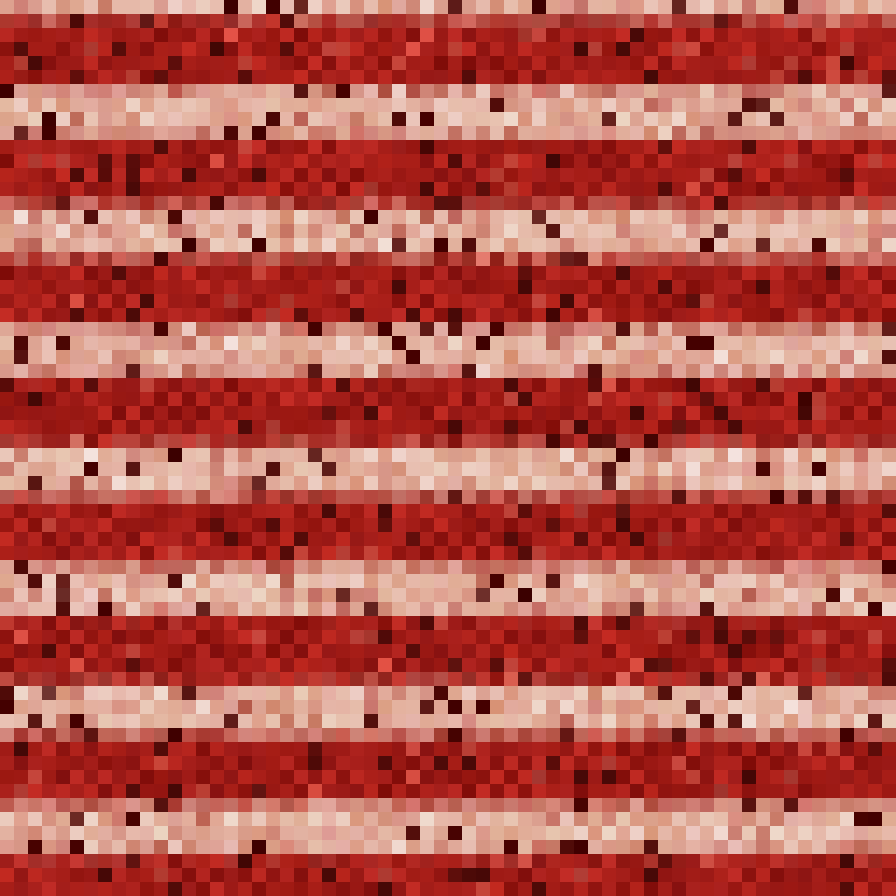
A WebGL 1 fragment shader for this pattern:

```glsl
precision highp float;
// Coarse mosaic of square cells forming soft red and cream horizontal stripes.

uniform vec2 u_resolution;

#define CELLS 64.0          // cells across and down
#define STRIPES 7.5         // stripe periods down the canvas
#define STRIPE_TOP 0.125    // depth of the first full cream band
#define BAND_EDGE vec2(-0.22, 0.70)
#define CHECKER 0.32        // strength of the alternating light and dark cells
#define WEAR 0.065          // share of dark, worn cells
#define TINT 0.07           // colour drift of single cells
#define RED_DEEP vec3(0.50, 0.05, 0.04)
#define RED_BRIGHT vec3(0.77, 0.17, 0.14)
#define PEACH vec3(0.86, 0.59, 0.50)
#define CREAM vec3(0.94, 0.86, 0.81)
#define DARK vec3(0.31, 0.04, 0.03)

const float TAU = 6.2831853;

float hash(vec2 cell, float seed) {
  vec3 p = fract(vec3(cell.xyx + seed * 17.3) * vec3(0.1031, 0.1030, 0.0973));
  p += dot(p, p.yzx + 33.33);
  return fract((p.x + p.y) * p.z);
}

// Cream share of a cell, from the stripe wave at its centre
float creamCover(vec2 cell) {
  float depth = 1.0 - (cell.y + 0.5) / CELLS;
  float wave = cos(TAU * STRIPES * (depth - STRIPE_TOP));
  wave += 0.30 * (hash(cell, 1.0) - 0.5);
  return smoothstep(BAND_EDGE.x, BAND_EDGE.y, wave);
}

vec3 cellColor(vec2 cell) {
  // Light and dark alternate, loosened by a random part
  float checker = mod(cell.x + cell.y, 2.0);
  float tone = mix(hash(cell, 2.0), checker, CHECKER);
  float cover = creamCover(cell);
  cover *= 1.0 - 0.5 * pow(hash(cell, 3.0), 6.0);

  vec3 red = mix(RED_DEEP, RED_BRIGHT, tone);
  vec3 cream = mix(PEACH, CREAM, tone);
  vec3 color = mix(red, cream, cover);

  // Occasional pink or salmon cells inside the red
  color += vec3(0.12, 0.15, 0.13) * step(0.94, hash(cell, 4.0)) * (1.0 - cover);

  // Small warm and cool drift, partly shared by each column
  float drift = hash(cell, 5.0) - 0.5 + 0.4 * (hash(vec2(cell.x, 0.0), 6.0) - 0.5);
  color += TINT * drift * vec3(0.3, 0.5, 1.0) * (0.4 + cover);

  // Worn cells, from brown to almost black
  float worn = step(hash(cell, 7.0), WEAR);
  float depth = 0.78 + 0.36 * hash(cell, 8.0);
  return clamp(mix(color, DARK, worn * depth), 0.0, 1.0);
}

void main() {
  // Average four samples per pixel to smooth the cell edges
  vec3 color = vec3(0.0);
  for (int i = 0; i < 4; i++) {
    float n = float(i);
    vec2 offset = vec2(mod(n, 2.0), floor(n / 2.0)) * 0.5 - 0.25;
    vec2 uv = (gl_FragCoord.xy + offset) / u_resolution;
    color += cellColor(floor(uv * CELLS));
  }
  gl_FragColor = vec4(color * 0.25, 1.0);
}
```
